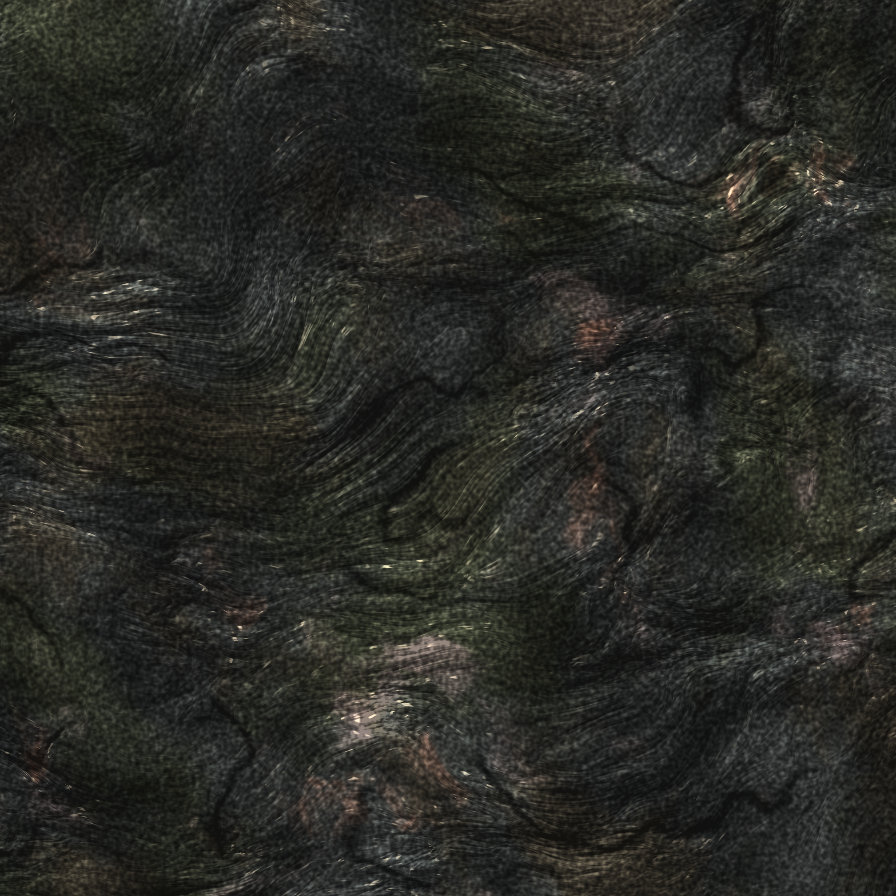
This texture is drawn by a WebGL 2 fragment shader. Its source:

```glsl
#version 300 es
precision highp float;
// Dark creased rock with mossy, slate and rust stains, fine grit and small glints.

uniform vec2 u_resolution;
out vec4 fragColor;

const vec3 SLATE = vec3(0.143, 0.151, 0.147);
const vec3 MOSS = vec3(0.146, 0.155, 0.115);
const vec3 UMBER = vec3(0.172, 0.153, 0.120);
const vec3 RUST = vec3(0.235, 0.165, 0.135);
const vec3 ROSE = vec3(0.200, 0.172, 0.168);
const vec3 GLINT = vec3(0.50, 0.45, 0.37);

const vec2 FOLD_SCALE = vec2(5.0, 9.5); // folds run longer sideways
const float WARP = 0.17;                // how far the folds swirl
const float RELIEF = 0.021;             // strength of the side light
const float OCCLUSION = 0.9;            // darkness inside creases
const float BROAD = 1.15;               // large light and dark areas
const float GRIT = 0.62;                // fine surface grain
const float CRACK = 0.75;               // depth of the sparse dark cracks
const float LIGHT_STEP = 0.0016;
const vec2 LIGHT_DIR = vec2(-0.5, 0.866);
const mat2 TURN = mat2(0.90, 0.436, -0.436, 0.90);

vec2 gradientAt(ivec2 cell) {
    uvec2 c = uvec2(cell);
    uint h = c.x * 1597u ^ c.y * 51749u;
    h = (h ^ (h >> 15)) * 73244475u;
    h = (h ^ (h >> 13)) * 73244475u;
    h ^= h >> 16;
    float angle = float(h & 65535u) / 65536.0 * 6.28319;
    return vec2(cos(angle), sin(angle));
}

float noise(vec2 p) {
    vec2 base = floor(p);
    vec2 f = p - base;
    ivec2 i = ivec2(base);
    vec2 u = f * f * f * (f * (f * 6.0 - 15.0) + 10.0);
    float a = dot(gradientAt(i), f);
    float b = dot(gradientAt(i + ivec2(1, 0)), f - vec2(1, 0));
    float c = dot(gradientAt(i + ivec2(0, 1)), f - vec2(0, 1));
    float d = dot(gradientAt(i + ivec2(1, 1)), f - vec2(1, 1));
    return mix(mix(a, b, u.x), mix(c, d, u.x), u.y);
}

float fbm(vec2 p) {
    float sum = 0.0, amp = 0.6;
    for (int i = 0; i < 5; i++) {
        sum += amp * noise(p);
        p = TURN * p * 2.03 + 17.3;
        amp *= 0.58;
    }
    return sum;
}

// Swirls the domain so that the folds change direction across the canvas.
vec2 swirl(vec2 p) {
    vec2 wide = vec2(noise(p * 2.3 + 4.1), noise(p * 2.6 + 31.7));
    vec2 tight = vec2(noise(p * 9.0 + 12.9), noise(p * 9.0 + 57.2));
    return p + WARP * wide + 0.18 * WARP * tight;
}

// Rounded folds meeting in sharp creases; the small ones are less stretched.
float foldHeight(vec2 p) {
    vec2 q = swirl(p) * FOLD_SCALE;
    float sum = 0.0, amp = 1.0;
    for (int i = 0; i < 5; i++) {
        float n = noise(q);
        sum += amp * sqrt(n * n + 0.0004);
        q = TURN * (q + 0.35 * n) * vec2(2.45, 1.95) + 9.4;
        amp *= 0.45;
    }
    return sum;
}

void main() {
    vec2 p = gl_FragCoord.xy / u_resolution.y;
    vec2 flow = swirl(p);
    vec2 ragged = flow + 0.022 * vec2(noise(p * 24.0), noise(p * 24.0 + 33.0));

    // Relief and light
    float height = foldHeight(p);
    float ahead = foldHeight(p + LIGHT_DIR * LIGHT_STEP);
    float rough = mix(0.6, 1.3, smoothstep(-0.25, 0.25, noise(p * 5.0 + 77.0)));
    float slope = rough * RELIEF * (height - ahead) / LIGHT_STEP;
    float light = slope / sqrt(1.0 + slope * slope);

    // Sparse cracks that fade in and out
    float crackLine = abs(noise(ragged * vec2(4.5, 8.0) + 26.0));
    float crack = (1.0 - smoothstep(0.0, 0.055, crackLine))
        * smoothstep(-0.05, 0.25, noise(p * 5.5 + 14.0));

    // Stains
    float stain = fbm(ragged * 5.5 + 21.0);
    float moss = smoothstep(-0.10, 0.30, fbm(ragged * 3.2 + 63.0));
    float umber = smoothstep(-0.02, 0.36, fbm(ragged * 4.4 + 87.0));
    float rust = smoothstep(0.20, 0.50, stain);
    float rose = smoothstep(0.12, 0.44, fbm(ragged * 6.0 + 45.0));
    vec3 color = mix(SLATE, MOSS, 0.85 * moss);
    color = mix(color, UMBER, 0.75 * umber);
    color = mix(color, ROSE, 0.75 * rose);
    color = mix(color, RUST, 0.85 * rust);

    // Tone, built up as exposure
    float broad = fbm(p * 3.4 + 5.0);
    float grit = noise(p * 140.0) + noise(p * 225.0 + 40.0);
    float exposure = 0.95 * light + OCCLUSION * (height - 0.31) + BROAD * broad
        + GRIT * grit + 0.45 * max(rust, rose) - CRACK * crack;
    color *= exp(clamp(exposure, -0.85, 1.15));

    // Glints on lit edges, thickest in the stained areas
    float speck = smoothstep(0.16, 0.42, noise(ragged * vec2(85.0, 115.0) + 71.0));
    float lit = smoothstep(0.05, 0.45, light);
    float patches = 0.15 + 0.85 * smoothstep(0.0, 0.3, max(stain, broad));
    color += GLINT * speck * lit * patches * (1.0 - crack);

    fragColor = vec4(color, 1.0);
}
```
